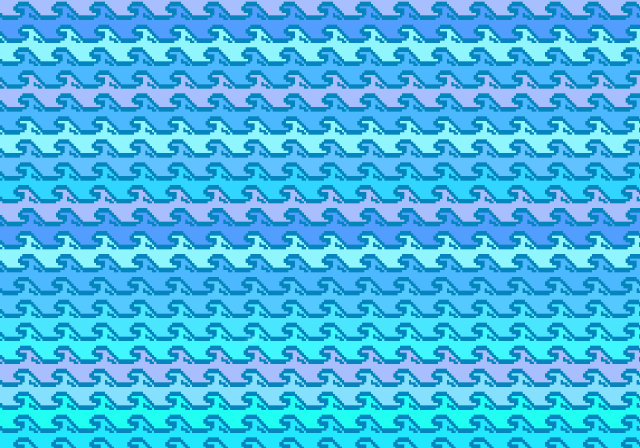
This pattern is drawn by a WebGL 1 fragment shader. Its source:

```glsl
precision highp float;
// Rows of blocky breaking waves, each line parting two flat bands of sea colour.
// One wave outline is traced with segment distances on a coarse cell grid;
// crossing parity tells which side of the line a cell lies on.

uniform vec2 u_resolution;

const vec2 REPEATS = vec2(16.85, 19.53);  // waves across, rows down
const vec2 TILE = vec2(17.0, 10.0);       // cells in one repeat
const float CREST_PHASE = 11.0;           // crest position in cells
const float ROW_OFFSET = 0.3;             // vertical start in cells
const float ROW_DRIFT = 2.0;              // largest sideways row shift in cells
const float HALF_LINE = 0.72;             // half line width in cells
const vec2 SMUDGE_AT = vec2(0.394, 0.242);
const float SMUDGE_STRENGTH = 0.22;

const vec3 LINE = vec3(0.02, 0.52, 0.74);
const vec3 LAVENDER = vec3(0.66, 0.75, 1.00);
const vec3 BLUE = vec3(0.32, 0.62, 1.00);
const vec3 PALE = vec3(0.56, 0.96, 1.00);
const vec3 SKY = vec3(0.30, 0.72, 1.00);
const vec3 SOFT_SKY = vec3(0.38, 0.76, 1.00);
const vec3 CYAN = vec3(0.19, 0.84, 1.00);
const vec3 AZURE = vec3(0.33, 0.79, 1.00);
const vec3 AQUA = vec3(0.29, 0.90, 1.00);
const vec3 TURQUOISE = vec3(0.25, 0.97, 1.00);
const vec3 ICE = vec3(0.52, 0.88, 1.00);
const vec3 MINT = vec3(0.13, 1.00, 0.95);
const vec3 LAGOON = vec3(0.13, 0.91, 1.00);

float hash(float n) {
  return fract(sin(n * 12.99 + 4.1) * 4375.85);
}

// Band colours counted from the top; the first four return after nine bands.
vec3 bandColour(float band) {
  float b = (band > 8.5 && band < 12.5) ? band - 9.0 : band;
  if (b < 0.5) return LAVENDER;
  if (b < 1.5) return BLUE;
  if (b < 2.5) return PALE;
  if (b < 3.5) return SKY;
  if (b < 4.5) return LAVENDER;
  if (b < 5.5) return SKY;
  if (b < 6.5) return PALE;
  if (b < 7.5) return SOFT_SKY;
  if (b < 8.5) return CYAN;
  if (b < 13.5) return AZURE;
  if (b < 14.5) return AQUA;
  if (b < 15.5) return TURQUOISE;
  if (b < 16.5) return LAVENDER;
  if (b < 17.5) return ICE;
  if (b < 18.5) return MINT;
  return LAGOON;
}

float segmentDistance(vec2 p, vec2 a, vec2 b) {
  vec2 ab = b - a;
  return length(p - a - ab * clamp(dot(p - a, ab) / dot(ab, ab), 0.0, 1.0));
}

// Extends the outline from pen to next, updating distance and side.
void lineTo(vec2 p, vec2 next, inout vec2 pen, inout float dist, inout bool above) {
  dist = min(dist, segmentDistance(p, pen, next));
  if ((pen.x <= p.x) != (next.x <= p.x)) {
    float y = mix(pen.y, next.y, (p.x - pen.x) / (next.x - pen.x));
    if (y < p.y) above = !above;
  }
  pen = next;
}

vec3 waves(vec2 uv) {
  vec2 grid = vec2(uv.x, 1.0 - uv.y) * REPEATS * TILE + vec2(0.0, ROW_OFFSET);
  float row = floor(grid.y / TILE.y);
  float drift = floor(hash(row) * (ROW_DRIFT + 1.0));

  // Cell centre, with the crest at x = 0 and the trough at y = 0.
  vec2 cell = floor(grid) + 0.5;
  vec2 p = vec2(mod(cell.x - CREST_PHASE - drift + 7.0, TILE.x) - 7.0,
                8.0 - (cell.y - row * TILE.y));

  float dist = 100.0;
  bool above = false;
  vec2 pen = vec2(-8.0, 0.0);
  // Trough, inner face and curl tip
  lineTo(p, vec2(-3.5, 0.0), pen, dist, above);
  lineTo(p, vec2(-1.0, 1.6), pen, dist, above);
  lineTo(p, vec2(-1.1, 3.2), pen, dist, above);
  lineTo(p, vec2(-3.8, 3.2), pen, dist, above);
  // Crest, back slope and next trough
  lineTo(p, vec2(-4.0, 4.3), pen, dist, above);
  lineTo(p, vec2(-2.4, 6.0), pen, dist, above);
  lineTo(p, vec2(1.2, 6.0), pen, dist, above);
  lineTo(p, vec2(7.5, 0.0), pen, dist, above);
  lineTo(p, vec2(11.0, 0.0), pen, dist, above);
  // Short dash inside the wave
  dist = min(dist, segmentDistance(p, vec2(2.8, 1.0), vec2(4.8, -0.6)));

  if (dist < HALF_LINE) return LINE;
  return bandColour(above ? row : row + 1.0);
}

void main() {
  // Nine samples per pixel smooth the cell edges.
  vec3 colour = vec3(0.0);
  for (int i = 0; i < 9; i++) {
    float n = float(i);
    vec2 offset = (vec2(mod(n, 3.0), floor(n / 3.0)) - 1.0) / 3.0;
    colour += waves((gl_FragCoord.xy + offset) / u_resolution) / 9.0;
  }

  // Faint slanted smudge
  vec2 s = gl_FragCoord.xy / u_resolution - SMUDGE_AT;
  float smudge = 1.0 - smoothstep(0.006, 0.014, length(vec2(s.x - 0.6 * s.y, s.y)));
  gl_FragColor = vec4(mix(colour, PALE, smudge * SMUDGE_STRENGTH), 1.0);
}
```
